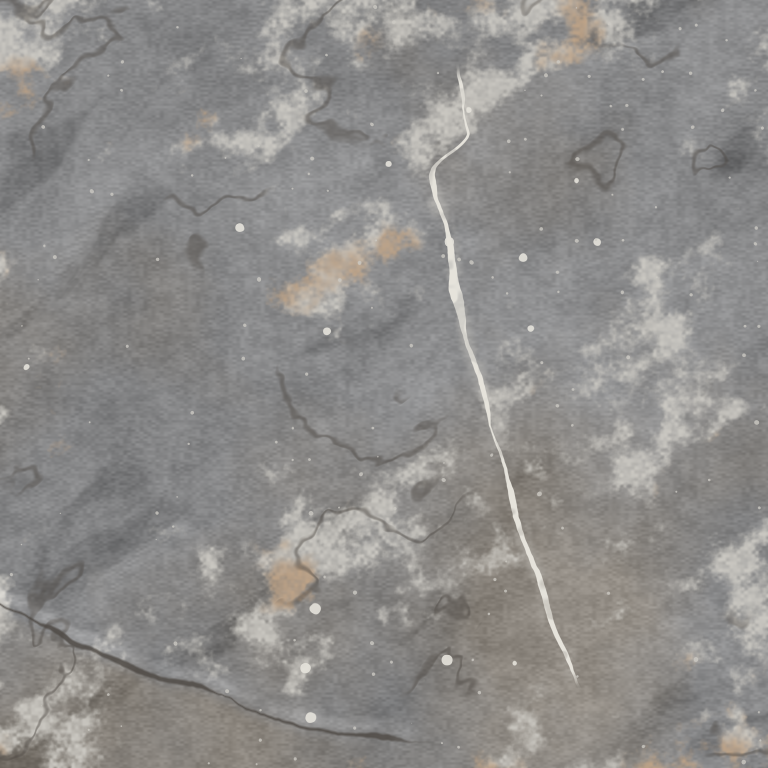
A Shadertoy shader for this texture:

```glsl
// Weathered grey slate with pale diagonal mineral streaks, a white vein and dark cracks.
#define STREAK_ANGLE 0.58
#define STREAK_LOW 0.53
#define STREAK_HIGH 0.67
#define VEIN_WIDTH 0.0030
#define GRAIN 0.075
#define SLATE vec3(0.535, 0.537, 0.542)
#define BROWN vec3(0.545, 0.515, 0.475)
#define MINERAL vec3(0.800, 0.790, 0.765)
#define RUST vec3(0.730, 0.590, 0.450)
#define CALCITE vec3(0.900, 0.890, 0.860)
#define CRACK vec3(0.300, 0.280, 0.260)

float hash(vec2 p) {
    return fract(sin(dot(p, vec2(127.1, 311.7))) * 43758.5453);
}

float noise(vec2 p) {
    vec2 i = floor(p), f = fract(p);
    f = f * f * (3.0 - 2.0 * f);
    return mix(mix(hash(i), hash(i + vec2(1, 0)), f.x),
               mix(hash(i + vec2(0, 1)), hash(i + vec2(1, 1)), f.x), f.y);
}

float fbm(vec2 p) {
    float sum = 0.0, amp = 0.516;
    for (int i = 0; i < 5; i++) {
        sum += amp * noise(p);
        p = mat2(0.8, 0.6, -0.6, 0.8) * p * 2.03 + 17.3;
        amp *= 0.5;
    }
    return sum;
}

// Antialiased band of the given half width around a distance
float band(float d, float halfWidth, float soft) {
    return 1.0 - smoothstep(halfWidth - soft, halfWidth + soft, abs(d));
}

// Vein path: x for each height, with a kink near the top
float veinX(float y) {
    float t = 0.77 - y;
    return 0.566 + 0.18 * t + 0.15 * t * t + 0.053 * smoothstep(0.77, 0.83, y)
         + 0.014 * (fbm(vec2(y * 16.0, 3.0)) - 0.5);
}

// Main crack path: height for each x
float crackY(float x) {
    return 0.212 - 0.53 * x + 0.35 * x * x + 0.035 * (fbm(vec2(x * 11.0, 8.0)) - 0.5);
}

// Sparse round spots, one candidate per grid cell
float spots(vec2 uv, float cells, float share, float radius, float soft) {
    vec2 p = uv * cells, id = floor(p);
    vec2 centre = 0.25 + 0.5 * vec2(hash(id + 5.1), hash(id + 9.7));
    float r = radius * (0.4 + 0.6 * hash(id + 2.3));
    float d = length(fract(p) - centre) / cells + 0.002 * (noise(uv * 160.0) - 0.5);
    return step(hash(id + 31.0), share) * (1.0 - smoothstep(r - soft, r + soft, d));
}

void mainImage(out vec4 fragColor, in vec2 fragCoord) {
    vec2 uv = fragCoord / iResolution.xy;
    float soft = max(0.0008, 0.7 / iResolution.y);

    // Streak space: x runs along the diagonal, y across it
    float c = cos(STREAK_ANGLE), s = sin(STREAK_ANGLE);
    vec2 warp = vec2(fbm(uv * 6.0 + 4.0), fbm(uv * 6.0 + 41.0)) - 0.5;
    vec2 q = mat2(c, -s, s, c) * (uv + 0.10 * warp);

    // Slate ground: cool stone, brown regions, broad shade and fine grain
    float belowCrack = smoothstep(0.01, -0.02, uv.y - crackY(uv.x)) * smoothstep(0.55, 0.3, uv.x);
    float brown = smoothstep(0.32, 0.05, length((uv - vec2(0.73, 0.24)) * vec2(1.2, 0.8)));
    brown = clamp(brown + 0.8 * belowCrack + 1.6 * (fbm(uv * 5.0 + 70.0) - 0.5), 0.0, 1.0);
    vec3 col = mix(SLATE, BROWN, 0.8 * brown);
    col += 0.16 * (fbm(q * vec2(4.0, 9.0) + 23.0) - 0.5);
    col += 0.10 * (fbm(uv * 38.0 + 12.0) - 0.5);
    col += GRAIN * (noise(uv * vec2(190.0, 330.0)) - 0.5);
    col -= 0.09 * smoothstep(0.60, 0.76, fbm(q * vec2(4.0, 14.0) + 55.0));

    // Pale mineral streaks with ragged, crumbling edges and rust stains
    float broad = fbm(q * vec2(4.0, 10.0) + 2.0);
    float ragged = fbm(uv * 26.0 + 30.0);
    float crumbs = noise(uv * 210.0 + 6.0) - 0.5;
    float streak = smoothstep(STREAK_LOW, STREAK_HIGH, 0.62 * broad + 0.38 * ragged + 0.05 * crumbs);
    float stain = smoothstep(0.57, 0.70, fbm(uv * 8.0 + 90.0));
    col = mix(col, mix(MINERAL, RUST, 0.75 * stain), streak * (0.8 + 0.35 * crumbs));

    // Hairline cracks along noise contours, kept to scattered stretches
    float contour = fbm(q * vec2(3.0, 5.0) + 120.0) - 0.5;
    float stretch = smoothstep(0.54, 0.64, noise(uv * 7.0 + 15.0));
    col = mix(col, CRACK, 0.45 * stretch * band(contour, 0.007, 0.006));

    // Main dark crack with a pale upper lip
    float drop = (uv.y - crackY(uv.x)) * 0.9;
    float crackFade = smoothstep(0.58, 0.50, uv.x);
    float crackWidth = 0.0005 + 0.0035 * noise(vec2(uv.x * 24.0, 2.0));
    col += 0.07 * crackFade * band(drop - 0.012, 0.007, 0.006) * ragged * 1.6;
    col = mix(col, CRACK, 0.8 * crackFade * band(drop, crackWidth, soft + 0.001));

    // White vein: slope-corrected distance, uneven width, worn gaps
    float slope = (veinX(uv.y + 0.004) - veinX(uv.y - 0.004)) / 0.008;
    float side = (uv.x - veinX(uv.y)) / sqrt(1.0 + slope * slope);
    float bulge = 1.0 + 0.9 * exp(-pow((uv.y - 0.62) / 0.05, 2.0));
    float veinWidth = VEIN_WIDTH * bulge * (0.3 + 1.1 * noise(vec2(uv.y * 34.0, 7.0)));
    float veinFade = smoothstep(0.10, 0.13, uv.y) * smoothstep(0.92, 0.89, uv.y);
    float worn = 0.72 + 0.28 * smoothstep(0.25, 0.5, noise(uv * 75.0));
    col = mix(col, MINERAL, 0.35 * veinFade * band(side, 0.010, 0.008) * smoothstep(0.45, 0.6, ragged));
    col = mix(col, CALCITE, veinFade * worn * band(side, veinWidth, soft));

    // White spots and tiny flecks
    col = mix(col, CALCITE, 0.9 * spots(uv, 11.0, 0.10, 0.0075, soft));
    col = mix(col, MINERAL, 0.8 * spots(uv + 0.37, 46.0, 0.07, 0.0026, soft));

    fragColor = vec4(clamp(col, 0.0, 1.0), 1.0);
}
```
